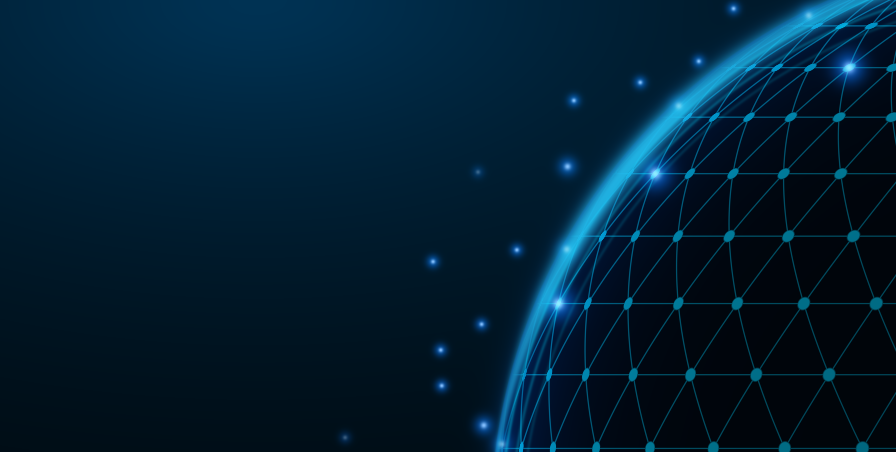
Write a WebGL 1 fragment shader that draws this background.

```glsl
precision highp float;
// A dark wireframe globe with a glowing cyan rim and drifting sparks on deep navy.

uniform vec2 u_resolution;

#define CENTER vec2(2.357, -0.158)
#define RADIUS 1.271
#define ROW_STEP radians(7.5)
#define COLUMN_STEP radians(8.65)
#define COLUMN_START radians(-25.2)
#define LINE_WIDTH 0.0006
#define NODE_SIZE 0.012
#define RIM_WIDTH 0.048
#define CYAN vec3(0.14, 0.75, 0.94)
#define BLUE vec3(0.02, 0.38, 0.87)
#define TEAL vec3(0.0, 0.53, 0.63)

const float PI = 3.14159265;

float bell(float x) { return exp(-x * x); }

// Adds light without clipping
vec3 screen(vec3 base, vec3 light) {
  return 1.0 - (1.0 - base) * (1.0 - min(light, 1.0));
}

vec2 polar(float angle, float radius) {
  return radius * vec2(cos(angle), sin(angle));
}

// Soft blue halo around a pale core
vec3 spark(vec2 offset, float size) {
  float d = length(offset) / size;
  return BLUE * bell(d / 1.45) * 0.8 + vec3(0.55, 0.5, 0.4) * bell(d / 0.5);
}

vec3 backdrop(vec2 p) {
  vec2 d = (p - vec2(0.57, 1.0)) * vec2(0.52, 1.0);
  return vec3(0.0, 0.225, 0.375) * exp(-1.4 * sqrt(dot(d, d) + 0.01));
}

// Distance to the nearest whole value of a field with the given gradient
float contour(float field, vec2 gradient) {
  return abs(fract(field + 0.5) - 0.5) / length(gradient) * RADIUS;
}

// Triangular lattice in latitude and longitude, seen from the front
vec3 lattice(vec2 s, float pixel) {
  float cosLat = sqrt(max(1.0 - s.y * s.y, 0.001));
  float depth = sqrt(max(1.0 - dot(s, s), 0.0001));
  float lat = asin(clamp(s.y, -1.0, 1.0));
  float lon = asin(clamp(s.x / cosLat, -1.0, 1.0));
  float row = lat / ROW_STEP;
  float column = (lon - COLUMN_START) / COLUMN_STEP;

  vec2 rowGrad = vec2(0.0, 1.0 / (cosLat * ROW_STEP));
  vec2 columnGrad = vec2(1.0, s.x * s.y / (cosLat * cosLat)) / (depth * COLUMN_STEP);
  float across = contour(row, rowGrad);
  float rising = contour(column - 0.5 * row, columnGrad - 0.5 * rowGrad);
  float falling = contour(column + 0.5 * row, columnGrad + 0.5 * rowGrad);
  float nearest = min(across, min(rising, falling));
  float lines = 1.0 - smoothstep(0.0, LINE_WIDTH + pixel, nearest);

  // Discs lie flat on the surface, so they narrow toward the rim
  float k = floor(row + 0.5);
  float c = floor(column - 0.5 * k + 0.5) + 0.5 * k;
  vec2 arc = vec2((column - c) * COLUMN_STEP * cosLat, (row - k) * ROW_STEP);
  float nodes = 1.0 - smoothstep(NODE_SIZE - pixel, NODE_SIZE + pixel, length(arc));

  float fade = smoothstep(0.05, 0.3, depth) * mix(1.1, 0.7, depth);
  return TEAL * max(lines * 0.65, nodes) * fade;
}

// Bright limb, widest on the upper left, with thin inner streaks
vec3 addRim(vec3 color, vec2 q, float edge) {
  float height = q.y / length(q);
  float swell = smoothstep(0.1, 0.6, height);
  float width = RIM_WIDTH * mix(0.25, 1.0, swell);
  float band = bell((edge + 0.45 * width) / (0.55 * width));
  float strength = mix(0.45, 0.9, swell) - 0.2 * smoothstep(0.68, 0.85, height);
  color = screen(color, BLUE * 0.2 * exp(-abs(edge) / 0.022));
  for (int i = 1; i <= 3; i++) {
    float n = float(i);
    float streak = length(q + vec2(0.0, 0.012 * n)) - RADIUS + 0.022 * n;
    color = screen(color, TEAL * bell(streak / 0.004) * (0.75 - 0.18 * n));
  }
  return mix(color, CYAN, band * strength);
}

// Sparks drift along two arcs outside the globe
vec3 driftingSparks(vec2 q) {
  vec3 light = vec3(0.0);
  for (int i = 0; i < 13; i++) {
    float n = float(i);
    float angle = radians(122.8 + 4.2 * n + 5.5 * sin(PI * n / 12.0));
    float nearArc = 1.355 + 0.25 * pow(n / 12.0, 8.0);
    float farArc = 1.305 + 0.22 * sin(PI * (n - 1.0) / 10.0);
    float radius = mix(nearArc, farArc, mod(n, 2.0));
    float phase = mod(n, 7.0);
    float size = phase == 4.0 ? 0.014 : 0.0095;
    float power = phase == 5.0 ? 0.4 : 0.9;
    light += spark(q - polar(angle, radius), size) * power;
  }
  return light;
}

// Lit lattice nodes and glints riding on the rim
vec3 beacons(vec2 q) {
  vec3 light = vec3(0.0);
  for (int i = 0; i < 4; i++) {
    float n = float(i);
    float angle = radians(172.0 - 22.0 * n + 1.2 * n * n);
    light += spark(q - polar(angle, RADIUS - 0.012), 0.015) * 0.65;
    if (i < 3) {
      float lat = (3.0 + 2.0 * n) * ROW_STEP;
      float lon = COLUMN_START + (n * n - 5.5) * COLUMN_STEP;
      vec2 node = RADIUS * vec2(cos(lat) * sin(lon), sin(lat));
      light += spark(q - node, 0.024);
    }
  }
  return light;
}

void main() {
  float pixel = 1.0 / u_resolution.y;
  vec2 p = gl_FragCoord.xy * pixel;
  vec2 q = p - CENTER;
  float edge = length(q) - RADIUS;

  vec3 globe = vec3(0.0, 0.018, 0.04) + vec3(0.0, 0.1, 0.28) * exp(min(edge, 0.0) / 0.12);
  globe += lattice(q / RADIUS, pixel);
  vec3 color = mix(globe, backdrop(p), smoothstep(-pixel, pixel, edge));
  color = addRim(color, q, edge);
  color = screen(color, driftingSparks(q) + beacons(q));
  gl_FragColor = vec4(color, 1.0);
}
```
